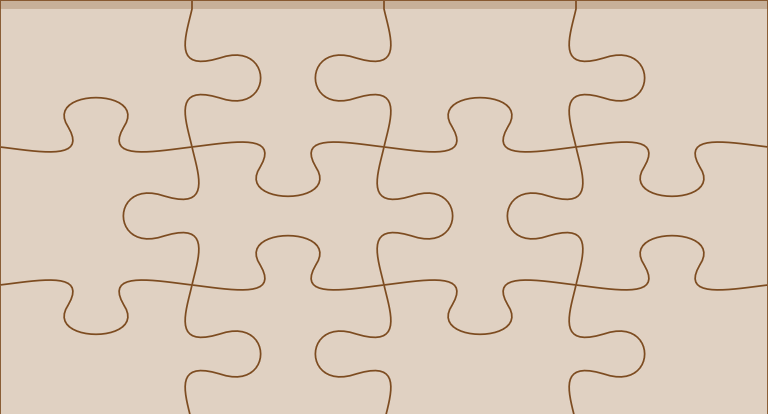
Give the GLSL for this pattern, as a WebGL 1 fragment shader.

```glsl
precision highp float;
// Jigsaw sheet: four by three interlocking pieces outlined in brown on beige, under a darker top strip.

uniform vec2 u_resolution;

vec2 cubic(vec2 a, vec2 b, vec2 c, vec2 d, float t) {
  float s = 1.0 - t;
  return s * s * s * a + 3.0 * s * s * t * b + 3.0 * s * t * t * c + t * t * t * d;
}

// Half of a piece edge, t in 0..1: x runs along the edge, y out towards the tab.
vec2 edgePoint(float t) {
  vec2 neck = vec2(0.356, 0.143);
  if (t < 0.6) {
    return cubic(vec2(0.0), vec2(0.2, -0.033), vec2(0.46, -0.105), neck, t / 0.6);
  }
  return cubic(neck, vec2(0.217, 0.429), vec2(0.783, 0.429),
               vec2(1.0 - neck.x, neck.y), (t - 0.6) * 1.25);
}

float segmentDistance(vec2 p, vec2 a, vec2 b) {
  vec2 ab = b - a;
  return length(p - a - ab * clamp(dot(p - a, ab) / dot(ab, ab), 0.0, 1.0));
}

// Distance to one tabbed edge; the edge is mirrored about its middle.
float edgeDistance(vec2 p, vec2 size) {
  p.x = min(p.x, 1.0 - p.x);
  p *= size;
  float nearest = 10.0;
  vec2 previous = vec2(0.0);
  for (int i = 1; i <= 30; i++) {
    vec2 next = edgePoint(float(i) / 30.0) * size;
    nearest = min(nearest, segmentDistance(p, previous, next));
    previous = next;
  }
  return nearest;
}

// Tabs alternate like a checkerboard.
float tabSign(vec2 cell) {
  return 1.0 - 2.0 * mod(cell.x + cell.y, 2.0);
}

void main() {
  vec2 uv = gl_FragCoord.xy / u_resolution;
  float aspect = u_resolution.x / u_resolution.y;
  float pixel = 1.0 / u_resolution.y;
  vec2 cellSize = vec2(aspect / 4.0, 1.0 / 3.0);

  // Grid coordinates: rows count downwards from the base of the strip.
  vec2 grid = vec2(uv.x * 4.0, (1.0 - uv.y) * 3.0 - 0.065);
  vec2 cell = floor(grid);
  vec2 line = floor(grid + 0.5);
  vec2 along = fract(grid);
  vec2 across = grid - line;

  // Outer frame on the left, right and top
  float d = min(min(uv.x, 1.0 - uv.x) * aspect, 1.0 - uv.y);

  // Upright edges, straight inside the strip
  if (line.x > 0.5 && line.x < 3.5) {
    float side = -tabSign(vec2(line.x, cell.y));
    float upright = grid.y < 0.0
      ? abs(across.x) * cellSize.x
      : edgeDistance(vec2(along.y, across.x * side), cellSize.yx);
    d = min(d, upright);
  }

  // Level edges
  if (line.y > 0.5 && line.y < 2.5) {
    float side = tabSign(vec2(cell.x, line.y));
    d = min(d, edgeDistance(vec2(along.x, across.y * side), cellSize));
  }

  float strip = clamp(0.5 - grid.y * cellSize.y / pixel, 0.0, 1.0);
  vec3 color = mix(vec3(0.88, 0.82, 0.76), vec3(0.78, 0.69, 0.60), strip);
  float stroke = clamp((0.0021 - d) / pixel + 0.5, 0.0, 1.0);
  color = mix(color, vec3(0.49, 0.30, 0.13), stroke);
  gl_FragColor = vec4(color, 1.0);
}
```
